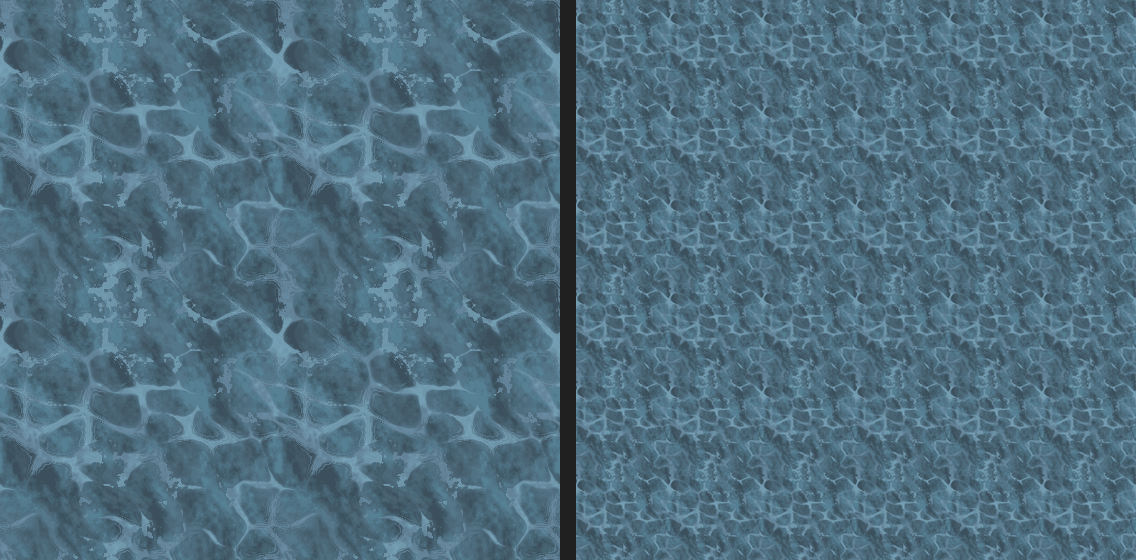
Left: one tile. Right: repeated 3 by 3.
This texture is drawn by a WebGL 2 fragment shader. Its source:

```glsl
#version 300 es
precision highp float;
// Painted water: dark rounded pools parted by a web of pale, dry-brushed foam.
// Soft wrapped Voronoi cells give the web; stepped, slanted noise gives the washes.
// All noise wraps on one tile, which repeats a whole number of times.

#define REPEATS 2.0
#define CELLS vec2(6.0, 8.0)
#define TILT -0.55
#define STRETCH 0.68
#define ROUNDING 115.0
#define SIZE_SPREAD 0.028
#define FOAM_MIN -0.011
#define FOAM_MAX 0.021
#define WARP 0.075
#define STRAND_FREQ 480.0
#define WASH_STEPS 4.0

uniform vec2 u_resolution;
out vec4 fragColor;

const vec3 DEEP = vec3(0.232, 0.312, 0.362);
const vec3 SHALLOW = vec3(0.338, 0.502, 0.580);
const vec3 FOAM_DULL = vec3(0.400, 0.530, 0.615);
const vec3 FOAM_BRIGHT = vec3(0.450, 0.610, 0.690);

float hash(vec2 cell, float seed) {
  uvec3 v = uvec3(ivec3(vec3(cell, seed))) * uvec3(1597u, 3571u, 7919u);
  uint h = (v.x ^ (v.y << 8) ^ (v.z << 16)) * 747796u + v.y + v.z;
  h = (h ^ (h >> 15)) * 277803u;
  h = (h ^ (h >> 13)) * 668265u;
  h ^= h >> 16;
  return float(h & 65535u) / 65535.0;
}

// Value noise on a lattice that wraps after "period" cells
float noise(vec2 p, vec2 period, float seed) {
  vec2 i = floor(p), f = fract(p);
  f = f * f * (3.0 - 2.0 * f);
  vec2 a = mod(i, period), b = mod(i + 1.0, period);
  return mix(mix(hash(a, seed), hash(vec2(b.x, a.y), seed), f.x),
             mix(hash(vec2(a.x, b.y), seed), hash(b, seed), f.x), f.y);
}

// Fractal noise over the tile; "freq" must be whole
float fbm(vec2 tile, vec2 freq, float seed) {
  float sum = 0.0, amp = 0.533;
  for (int i = 0; i < 4; i++) {
    sum += amp * noise(tile * freq, freq, seed + float(i));
    freq *= 2.0;
    amp *= 0.5;
  }
  return sum;
}

// Gap between the nearest pool and a soft minimum of all others: 0 on borders
float poolDepth(vec2 tile) {
  vec2 base = floor(tile * CELLS);
  vec2 along = vec2(cos(TILT), sin(TILT));
  float total = 0.0, nearest = 0.0;
  for (int y = -2; y <= 2; y++) {
    for (int x = -2; x <= 2; x++) {
      vec2 cell = base + vec2(x, y);
      vec2 id = mod(cell, CELLS);
      vec2 jitter = 0.05 + 0.90 * vec2(hash(id, 50.0), hash(id, 51.0));
      vec2 d = (cell + jitter) / CELLS - tile;
      d = vec2(dot(d, along) * STRETCH, dot(d, vec2(-along.y, along.x)));
      float weight = exp(ROUNDING * (SIZE_SPREAD * hash(id, 52.0) - length(d)));
      total += weight;
      nearest = max(nearest, weight);
    }
  }
  return log(nearest / max(total - nearest, 1e-9)) / ROUNDING;
}

// Paint-like steps with nearly crisp edges
float posterize(float tone) {
  float level = tone * WASH_STEPS;
  return (floor(level) + smoothstep(0.43, 0.57, fract(level))) / WASH_STEPS;
}

void main() {
  vec2 tile = gl_FragCoord.xy / u_resolution * REPEATS;
  float aa = 1.3 * REPEATS / u_resolution.y;

  // Hand-drawn wobble, and a whole-number shear that keeps the tiling
  vec2 sway = vec2(noise(tile * 7.0, vec2(7.0), 1.0), noise(tile * 7.0, vec2(7.0), 5.0)) - 0.5;
  vec2 wobble = vec2(fbm(tile, vec2(15.0), 7.0), fbm(tile, vec2(15.0), 12.0)) - 0.5;
  vec2 warped = tile + WARP * (sway + 0.22 * wobble);
  vec2 slant = vec2(warped.x, warped.x + warped.y);
  float depth = poolDepth(warped);
  float grain = fbm(tile, vec2(56.0), 17.0) - 0.5;

  // Overlapping translucent washes inside the pools
  float broad = fbm(slant, vec2(9.0, 8.0), 21.0) + 0.14 * grain;
  float small = fbm(slant + 0.04 * wobble, vec2(17.0, 14.0), 27.0) + 0.25 * grain;
  float tone = 0.52 * posterize(0.5 + 2.5 * (broad - 0.5))
             + 0.48 * posterize(0.5 + 2.8 * (small - 0.5));
  tone -= 1.3 * (clamp(depth, 0.0, 0.10) - 0.030);
  vec3 color = mix(DEEP, SHALLOW, clamp(tone + 0.35 * grain, 0.0, 1.0));
  float grey = smoothstep(0.54, 0.56, fbm(slant, vec2(11.0, 9.0), 33.0) + 0.1 * grain);
  color = mix(color, vec3(0.31, 0.40, 0.46), 0.32 * grey);

  // Foam width swells and fades; torn patches have ragged edges
  float swell = smoothstep(0.12, 0.82, 0.6 * noise(tile * 9.0, vec2(9.0), 39.0)
              + 0.4 * noise(tile * 17.0, vec2(17.0), 40.0));
  float torn = smoothstep(0.52, 0.78, noise(tile * 10.0, vec2(10.0), 45.0));
  float rim = depth - mix(FOAM_MIN, FOAM_MAX, swell)
            + grain * mix(0.008, 0.13, torn);
  float foam = smoothstep(aa, -aa, rim);

  // Thin veil and bristle strands trailing off the foam edge
  float trail = smoothstep(0.028, 0.010, rim) * smoothstep(0.15, 0.4, swell);
  float bristle = smoothstep(0.1, 0.7, sin(depth * STRAND_FREQ + 9.0 * grain));
  float brushed = smoothstep(0.42, 0.55, noise(tile * 9.0, vec2(9.0), 61.0));
  float veil = smoothstep(aa, -aa, rim - 0.009);
  color = mix(color, FOAM_DULL, 0.14 * veil + 0.65 * trail * bristle * brushed);

  // Foam body: dull and bright paint, streaked near its edge
  float shine = smoothstep(0.36, 0.53, fbm(slant, vec2(7.0, 6.0), 71.0) + 0.25 * grain);
  vec3 foamColor = mix(FOAM_DULL, FOAM_BRIGHT, shine);
  float streak = bristle * brushed * smoothstep(-0.020, 0.0, rim);
  foamColor *= 1.0 - 0.18 * streak + 0.16 * grain;
  color = mix(color, foamColor, 0.97 * foam);

  fragColor = vec4(color, 1.0);
}
```
